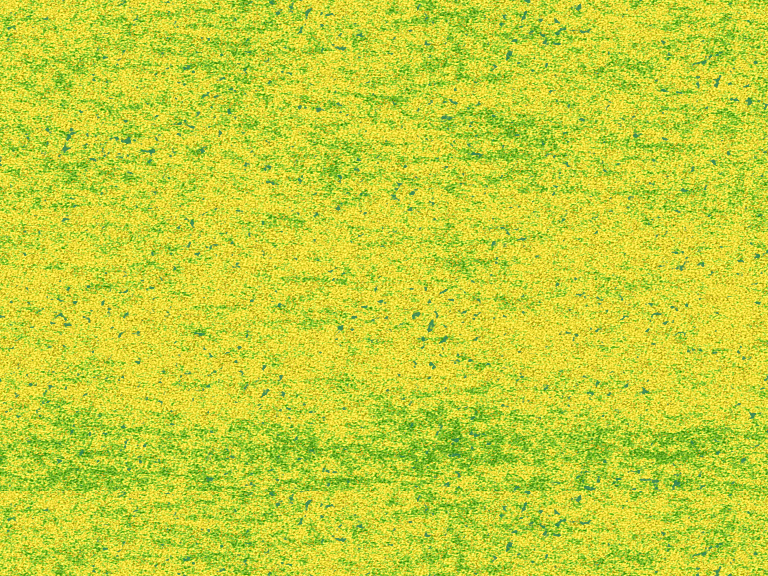
Give the GLSL for this texture, as a WebGL 1 fragment shader.

```glsl
precision highp float;
// Draws a fine grainy yellow and green surface with level streaks and teal specks.

uniform vec2 u_resolution;

const float TILE_HEIGHT = 0.853;
const vec3 YELLOW = vec3(0.94, 0.87, 0.23);
const vec3 LIME = vec3(0.83, 0.90, 0.26);
const vec3 MOSS = vec3(0.65, 0.78, 0.20);
const vec3 GREEN = vec3(0.51, 0.79, 0.17);
const vec3 DEEP_GREEN = vec3(0.38, 0.64, 0.13);
const vec3 OCHRE = vec3(0.77, 0.71, 0.14);
const vec3 TEAL = vec3(0.16, 0.50, 0.34);

// Random unit vector for a lattice point
vec2 gradient(vec2 cell, float seed) {
  vec3 h = fract(vec3(cell.xyx + seed * 17.3) * vec3(0.1031, 0.1030, 0.0973));
  h += dot(h, h.yzx + 33.33);
  float angle = 6.28318 * fract((h.x + h.y) * h.z);
  return vec2(cos(angle), sin(angle));
}

// Gradient noise scaled to roughly unit deviation
float noise(vec2 p, float seed) {
  vec2 cell = floor(p);
  vec2 f = fract(p);
  vec2 w = f * f * f * (f * (f * 6.0 - 15.0) + 10.0);
  float a = dot(gradient(cell, seed), f);
  float b = dot(gradient(cell + vec2(1.0, 0.0), seed), f - vec2(1.0, 0.0));
  float c = dot(gradient(cell + vec2(0.0, 1.0), seed), f - vec2(0.0, 1.0));
  float d = dot(gradient(cell + vec2(1.0, 1.0), seed), f - vec2(1.0, 1.0));
  return 4.0 * mix(mix(a, b, w.x), mix(c, d, w.x), w.y);
}

// Noise on a slanted lattice, which hides the rows and columns
float slantedNoise(vec2 p, vec2 frequency, float slant, float seed) {
  return noise(vec2(p.x + slant * p.y, p.y - 0.13 * p.x) * frequency, seed);
}

// Turns a bell-shaped value into an even share from 0 to 1
float shareOf(float z) {
  return 1.0 / (1.0 + exp(-1.7 * z));
}

float softStep(float edge, float x) {
  return smoothstep(edge - 0.03, edge + 0.03, x);
}

// Broad level bands: warm in the middle, green near the lower seam
float bandTone(vec2 p) {
  float y = p.y + 0.025 * noise(p * vec2(2.0, 4.0), 1.0);
  float warm = exp(-pow((y - 0.55) / 0.17, 2.0));
  float green = smoothstep(0.70, 0.76, y);
  return 0.6 * warm - 0.6 * green - 0.08;
}

// Thin, long, broken streaks
float streaks(vec2 p) {
  vec2 bent = p + vec2(0.0, 0.006 * noise(p * 4.0, 2.0));
  float thin = smoothstep(0.8, 1.8, noise(bent * vec2(3.0, 75.0), 3.0));
  float wide = smoothstep(0.8, 2.0, noise(bent * vec2(4.0, 30.0), 4.0));
  return thin + 0.7 * wide;
}

// Small ragged specks, gathered in loose groups
float specks(vec2 p) {
  float blot = slantedNoise(p, vec2(58.0, 72.0), 0.4, 5.0);
  float group = noise(p * vec2(7.0, 10.0), 6.0);
  float ragged = slantedNoise(p, vec2(150.0, 190.0), 0.3, 7.0);
  return smoothstep(1.6, 2.5, blot + 0.35 * group + 0.5 * ragged);
}

// Colours ordered from deep green to yellow by share
vec3 grainColor(float share) {
  vec3 color = mix(DEEP_GREEN, GREEN, softStep(0.085, share));
  color = mix(color, MOSS, softStep(0.20, share));
  color = mix(color, LIME, softStep(0.37, share));
  return mix(color, YELLOW, softStep(0.63, share));
}

void main() {
  // Height is one unit; the surface repeats at a level seam
  vec2 p = gl_FragCoord.xy / u_resolution.y;
  p.y = mod(1.0 - p.y, TILE_HEIGHT);

  // Grain, short flakes and patches add up to one level
  float tone = bandTone(p);
  float grain = slantedNoise(p, vec2(180.0, 290.0), 0.37, 8.0);
  float flakes = slantedNoise(p, vec2(62.0, 125.0), 0.25, 9.0);
  float clumps = slantedNoise(p, vec2(24.0, 52.0), 0.2, 10.0);
  float patches = noise(p * vec2(6.0, 15.0), 11.0);
  float level = 0.70 * grain + 0.48 * flakes + 0.40 * clumps + 0.26 * patches;
  level += tone - 0.75 * streaks(p) + 0.16;
  vec3 color = grainColor(shareOf(level));

  // Ochre grains gather in flakes and thicken in the warm bands
  float ochreGrain = slantedNoise(p, vec2(200.0, 270.0), 0.45, 12.0);
  ochreGrain += 0.45 * slantedNoise(p, vec2(34.0, 60.0), 0.3, 13.0) + 0.4 * tone;
  color = mix(color, OCHRE, softStep(0.87, shareOf(0.9 * ochreGrain)));

  // Fine variation in shade, then the dark specks
  float shade = slantedNoise(p, vec2(270.0, 320.0), 0.33, 14.0);
  color += shade * vec3(0.10, 0.065, 0.08);
  color = mix(color, TEAL, 0.85 * specks(p));

  gl_FragColor = vec4(clamp(color, 0.0, 1.0), 1.0);
}
```
